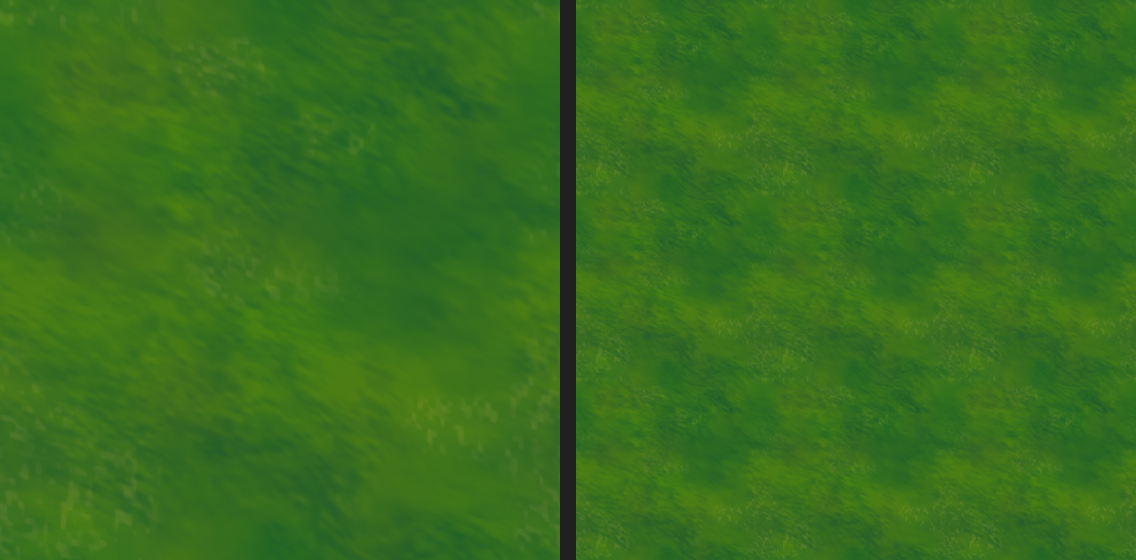
Left: one tile. Right: repeated 3 by 3.
Reproduce this texture procedurally as a WebGL 2 fragment shader.

```glsl
#version 300 es
precision highp float;
// Soft painted meadow: mottled greens with slanted brush streaks and olive dapples, tileable.

#define BASE_TONE 0.59
#define PATCH_CONTRAST 1.95
#define BRUSH_CONTRAST 0.42
#define STREAK_CONTRAST 0.62
#define HAIR_CONTRAST 0.50
#define DAPPLE_STRENGTH 1.15
#define WARP_AMOUNT 0.035
#define SHADE_GREEN vec3(0.168, 0.398, 0.142)
#define LIGHT_GREEN vec3(0.260, 0.470, 0.094)
#define OLIVE_TINT vec3(0.064, 0.028, 0.030)
#define HUE_DRIFT vec3(0.018, -0.012, 0.006)

uniform vec2 u_resolution;
out vec4 outColor;

float hash(vec2 cell, float seed) {
    return fract(sin(dot(cell, vec2(127.1, 311.7)) + seed * 74.7) * 43758.5453);
}

// Maps a sheared lattice cell back into the single repeating tile.
float latticeValue(vec2 cell, vec2 count, float shear, float seed) {
    float tile = floor((cell.x + 0.5) / count.x);
    cell -= tile * vec2(count.x, shear);
    cell.y = mod(cell.y, count.y);
    return hash(cell, seed);
}

// Value noise of period 1 in uv, centred on zero; whole-number shear slants
// its features downwards to the right by shear / count.y.
float wrapNoise(vec2 uv, vec2 count, float shear, float seed) {
    vec2 p = uv * count + vec2(0.0, shear * uv.x);
    vec2 cell = floor(p);
    vec2 f = p - cell;
    f = f * f * f * (f * (f * 6.0 - 15.0) + 10.0);
    float a = latticeValue(cell, count, shear, seed);
    float b = latticeValue(cell + vec2(1.0, 0.0), count, shear, seed);
    float c = latticeValue(cell + vec2(0.0, 1.0), count, shear, seed);
    float d = latticeValue(cell + vec2(1.0, 1.0), count, shear, seed);
    return mix(mix(a, b, f.x), mix(c, d, f.x), f.y) - 0.5;
}

// Broad light and dark areas, wider than tall.
float patches(vec2 uv) {
    float sum = 0.0;
    float weight = 1.0;
    float total = 0.0;
    vec2 count = vec2(4.0, 6.0);
    for (int i = 0; i < 3; i++) {
        sum += weight * wrapNoise(uv, count, float(i) * 2.0, 3.0 + float(i));
        total += weight;
        weight *= 0.55;
        count *= 2.0;
    }
    return sum / total;
}

void main() {
    vec2 uv = gl_FragCoord.xy / u_resolution;

    // Bend the strokes so their direction wanders.
    vec2 bend = vec2(wrapNoise(uv, vec2(5.0), 0.0, 11.0),
                     wrapNoise(uv, vec2(6.0), 0.0, 12.0));
    vec2 warped = uv + WARP_AMOUNT * bend;

    // Brush marks at three widths; the finer ones are short dabs.
    float brush = wrapNoise(warped, vec2(15.0, 26.0), 8.0, 21.0);
    float streak = wrapNoise(warped, vec2(32.0, 62.0), 26.0, 22.0);
    float hair = wrapNoise(warped, vec2(58.0, 106.0), 46.0, 23.0);

    // Patch edges are dragged along by the brush marks.
    float area = patches(warped + vec2(0.030, -0.014) * (brush + streak));
    float streakMask = smoothstep(-0.30, 0.25, wrapNoise(uv, vec2(5.0, 7.0), 0.0, 31.0));
    float tone = BASE_TONE + PATCH_CONTRAST * area + BRUSH_CONTRAST * brush;
    float strokes = STREAK_CONTRAST * streak + HAIR_CONTRAST * hair;
    tone += mix(0.30, 1.0, streakMask) * strokes;
    tone = clamp(tone, -0.45, 1.35);
    vec3 color = mix(SHADE_GREEN, LIGHT_GREEN, tone);

    // Slow drift between pure green and yellowish green.
    color += HUE_DRIFT * 2.0 * wrapNoise(uv, vec2(6.0, 7.0), 0.0, 41.0);

    // Clusters of small olive dapples.
    float cluster = smoothstep(0.06, 0.32, wrapNoise(warped, vec2(5.0, 8.0), 0.0, 51.0));
    float dots = wrapNoise(warped, vec2(90.0, 74.0), 20.0, 52.0)
               + 0.6 * wrapNoise(warped, vec2(44.0, 36.0), 7.0, 53.0);
    float dapple = cluster * (0.15 + smoothstep(-0.05, 0.50, dots));
    color += OLIVE_TINT * DAPPLE_STRENGTH * dapple * smoothstep(-0.1, 0.6, tone);

    outColor = vec4(color, 1.0);
}
```
